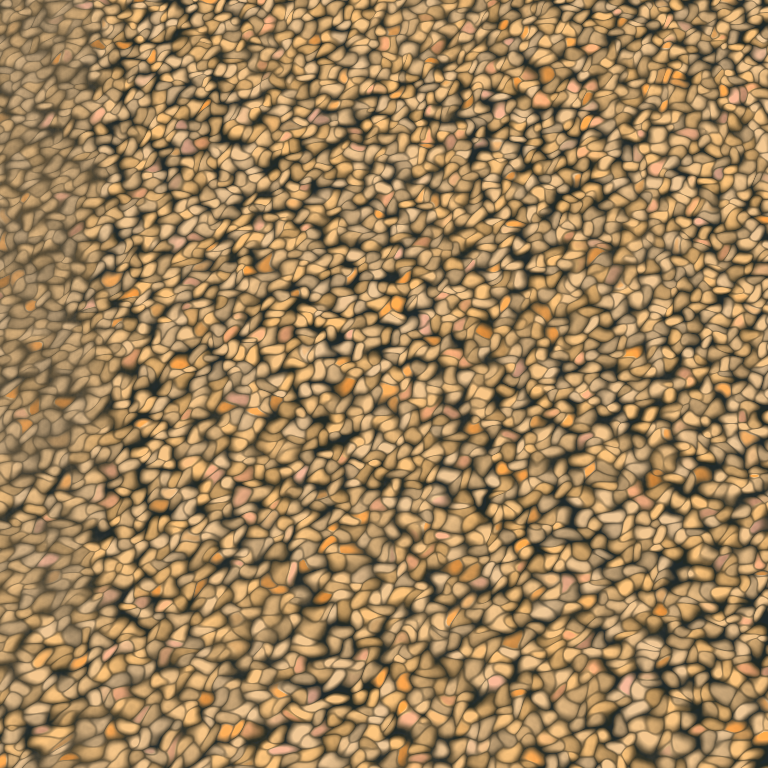
Give the GLSL for this texture, as a Shadertoy shader.

```glsl
// Coarse sandy gravel seen at a slant: soft, slightly stretched grains with dark gaps.
// Cellular noise gives each grain its size, turn and tint; layered sines bend the
// outlines and spread dust. Grains grow toward the bottom edge.

#define DENSITY_NEAR 49.0   // grains across the canvas at the bottom
#define DENSITY_FAR 67.0    // grains across the canvas at the top
#define GRAIN_TILT 0.48     // main direction of the grains, radians
#define GRAIN_STRETCH 1.22  // length against width
#define GAP_DISTANCE 0.93   // distance from a grain centre that is fully dark
#define WARP 0.17           // bending of the outlines
#define DUST_WIDTH 0.17     // width of the dusty strip on the left
#define SHADOW_COLOR vec3(0.13, 0.16, 0.15)
#define EARTH_COLOR vec3(0.38, 0.32, 0.22)
#define SAND_COLOR vec3(0.97, 0.78, 0.54)

vec4 hash4(vec2 cell) {
    vec4 p = fract(cell.xyxy * vec4(0.1031, 0.1030, 0.0973, 0.1099));
    p += dot(p, p.wzxy + 33.33);
    return fract((p.xxyz + p.yzzw) * p.zywx);
}

mat2 rotation(float angle) {
    float c = cos(angle), s = sin(angle);
    return mat2(c, -s, s, c);
}

// Layered sines, roughly -1 to 1.
float waves(vec2 p) {
    float sum = 0.0, amplitude = 0.5;
    for (int i = 0; i < 4; i++) {
        sum += amplitude * sin(p.x + 1.7 * sin(p.y)) * cos(p.y + 1.3 * sin(p.x * 0.8));
        p = rotation(1.1) * p * 1.8 + 2.7;
        amplitude *= 0.6;
    }
    return sum;
}

// Returns tint (x), rare-colour key (y), brightness (z) and cover (w).
vec4 grains(vec2 p) {
    vec2 cell = floor(p), local = p - cell;
    float nearest = 9.0, second = 9.0, weightSum = 0.0;
    vec3 traits = vec3(0.0);
    for (int y = -1; y <= 1; y++) {
        for (int x = -1; x <= 1; x++) {
            vec2 neighbour = vec2(x, y);
            vec4 seed = hash4(cell + neighbour);
            vec4 look = hash4(cell + neighbour + 71.0);
            vec2 offset = local - neighbour - 0.08 - 0.84 * seed.xy;
            vec2 turned = rotation((seed.z - 0.5) * 2.2) * offset;
            float d = length(turned * vec2(0.88, 1.16)) / mix(0.76, 1.16, seed.w);

            // Upper left sides catch a little more light.
            float lit = look.z + 0.4 * dot(offset, vec2(-0.5, 0.8));
            float weight = exp(-22.0 * d * d);
            traits += weight * vec3(look.xy, lit);
            weightSum += weight;
            second = min(second, max(nearest, d));
            nearest = min(nearest, d);
        }
    }
    float seam = smoothstep(0.0, 0.24, second - nearest);
    float cover = smoothstep(GAP_DISTANCE, 0.2, nearest) * mix(0.66, 1.0, seam);
    return vec4(traits / max(weightSum, 1e-9), cover);
}

void mainImage(out vec4 fragColor, in vec2 fragCoord) {
    vec2 uv = fragCoord / iResolution.xy;

    // Slanted ground: density rises evenly with height.
    float density = mix(DENSITY_NEAR, DENSITY_FAR, uv.y);
    float depth = uv.y * 0.5 * (DENSITY_NEAR + density);
    vec2 ground = vec2((uv.x - 0.5) * density, depth);

    // Local drift of direction, then stretch along the grain.
    ground += 0.7 * vec2(waves(uv * 9.0), waves(uv * 8.0 + 5.0));
    vec2 p = rotation(GRAIN_TILT) * ground;
    p *= vec2(1.0 / sqrt(GRAIN_STRETCH), sqrt(GRAIN_STRETCH));
    p += WARP * vec2(sin(p.y * 2.9 + sin(p.x * 1.7)), sin(p.x * 2.6 + 2.0 * sin(p.y * 1.3)));
    vec4 grain = grains(p + 200.0);

    // Tone from cover, grain brightness and fine grit.
    float grit = waves(ground * 3.1 + 4.0);
    float tone = grain.w * mix(0.72, 1.13, grain.z) + 0.05 * grit;

    // Dust fills the gaps in faint patches and along the left side.
    float patches = waves(uv * 13.0 + 2.0);
    float edge = uv.x + 0.035 * waves(uv * 17.0);
    float strip = 1.0 - smoothstep(DUST_WIDTH * 0.45, DUST_WIDTH * 1.15, edge);
    strip *= smoothstep(0.0, 0.55, uv.y + 0.25 * patches);
    float dust = clamp(0.06 + 0.2 * patches + 0.38 * strip, 0.0, 0.5);
    tone = mix(tone, 0.49 + 0.09 * grit, dust);
    tone = clamp(tone + 0.035 * patches, 0.0, 1.05);

    // Cool shadows, brown earth, warm sand.
    vec3 color = mix(SHADOW_COLOR, EARTH_COLOR, smoothstep(0.0, 0.3, tone));
    color = mix(color, SAND_COLOR, clamp((tone - 0.28) / 0.72, 0.0, 1.0));

    // Grain tints: greyish to warm, with a few orange and pink stones.
    float warmth = (grain.x - 0.5) * (1.0 - dust);
    color *= 1.0 + warmth * vec3(0.07, -0.02, -0.24);
    float orange = smoothstep(0.94, 0.98, grain.y) * grain.w;
    float pink = smoothstep(0.08, 0.03, grain.y) * grain.w;
    color *= mix(vec3(1.0), vec3(1.08, 0.88, 0.6), orange);
    color *= mix(vec3(1.0), vec3(1.04, 0.93, 1.02), pink);
    color = mix(color, vec3(dot(color, vec3(0.4, 0.45, 0.15))), 0.12 * strip);

    fragColor = vec4(clamp(color, 0.0, 1.0), 1.0);
}
```
